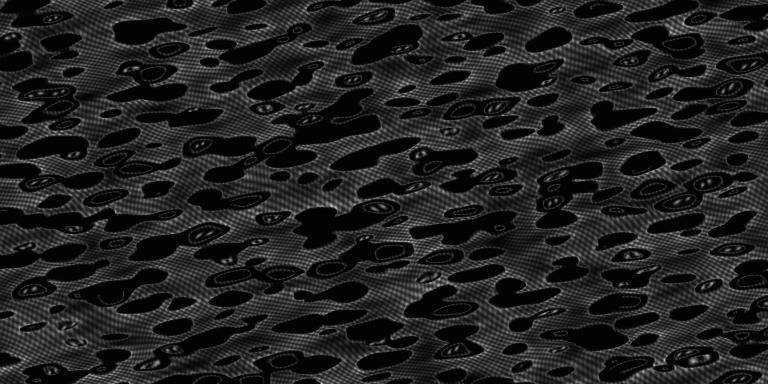
Reproduce this texture procedurally as a Shadertoy shader.

```glsl
vec2 hash2(vec2 p) {
    vec3 q = fract(p.xyx * vec3(0.1031, 0.1030, 0.0973));
    q += dot(q, q.yzx + 33.33);
    return fract((q.xx + q.yz) * q.zy);
}

float gradientDot(vec2 cell, vec2 offset) {
    float angle = 6.2832 * hash2(cell + 50.0).x;
    return dot(vec2(cos(angle), sin(angle)), offset);
}

float gradientNoise(vec2 p) {
    vec2 i = floor(p), f = fract(p);
    vec2 u = f * f * f * (f * (f * 6.0 - 15.0) + 10.0);
    vec2 e = vec2(0.0, 1.0);
    return mix(mix(gradientDot(i, f), gradientDot(i + e.yx, f - e.yx), u.x),
               mix(gradientDot(i + e, f - e), gradientDot(i + 1.0, f - 1.0), u.x), u.y);
}

float line(float dist, float width) {
    return exp(-dist * dist / (width * width));
}

void mainImage(out vec4 fragColor, in vec2 fragCoord) {
    vec2 p = fragCoord / iResolution.y;

    // Sheared, flattened space in which the cells are round
    vec2 scale = vec2(8.0, 21.0);
    vec2 q = vec2(p.x, p.y - 0.17 * p.x) * scale;
    q += 0.28 * vec2(gradientNoise(q * 1.3), gradientNoise(q * 1.3 + 37.0));

    // Smooth union of scattered cells, with its slope
    float total = 0.0, nearest = 9.0, kind = 0.0;
    vec2 slope = vec2(0.0), local = vec2(0.0);
    for (int y = -2; y <= 2; y++) {
        for (int x = -2; x <= 2; x++) {
            vec2 cell = floor(q) + vec2(x, y);
            vec2 seed = hash2(cell + 7.0);
            vec2 v = q - cell - 0.1 - 0.8 * hash2(cell + 91.0);
            float d = length(v) - mix(0.2, 0.53, seed.x);
            float weight = exp(-13.0 * d);
            total += weight;
            slope += weight * v / max(length(v), 0.001);
            if (d < nearest) {
                nearest = d;
                kind = seed.y;
                local = v;
            }
        }
    }
    float field = -log(total) / 13.0;
    slope *= scale / total;
    slope.x -= 0.17 * slope.y;
    float steepness = max(length(slope), 5.0);
    float dist = field / steepness;

    // Crossed fine hatching with wandering directions
    float bend = 35.0 * gradientNoise(p * vec2(4.0, 6.0) + 11.0);
    float across = sin(560.0 * (p.y + 0.35 * p.x) + bend);
    float along = sin(520.0 * (p.x - 0.45 * p.y) - bend);
    float hatch = (0.72 + 0.28 * across) * (0.82 + 0.18 * along);

    // Streaked haze between the cells
    vec2 streak = vec2(p.x, p.y - 0.2 * p.x);
    float haze = 0.33 + 0.38 * gradientNoise(streak * vec2(5.0, 15.0) + 3.0)
               + 0.3 * gradientNoise(streak * vec2(11.0, 40.0));
    haze = max(haze, 0.0) * mix(1.15, 0.75, smoothstep(0.0, 0.02, dist));
    float outside = smoothstep(-0.002, 0.003, dist);
    float light = outside * haze * hatch;

    // Beaded rims
    float beads = 0.7 + 0.3 * sin(600.0 * p.x + 200.0 * p.y);
    light += 0.2 * beads * line(dist, 0.0026);

    // Inner rings and paired bright spots
    float ring = line((field + 0.2) / steepness, 0.0022);
    light += 0.22 * ring * beads * step(0.6, kind) * (1.0 - outside);
    vec2 spot = vec2(abs(local.x) - 0.09, local.y - 0.4 * local.x) / vec2(0.045, 0.1);
    light += 0.5 * exp(-dot(spot, spot)) * step(0.82, kind) * (1.0 - outside);

    fragColor = vec4(vec3(clamp(light + 0.01, 0.0, 1.0)), 1.0);
}
```
